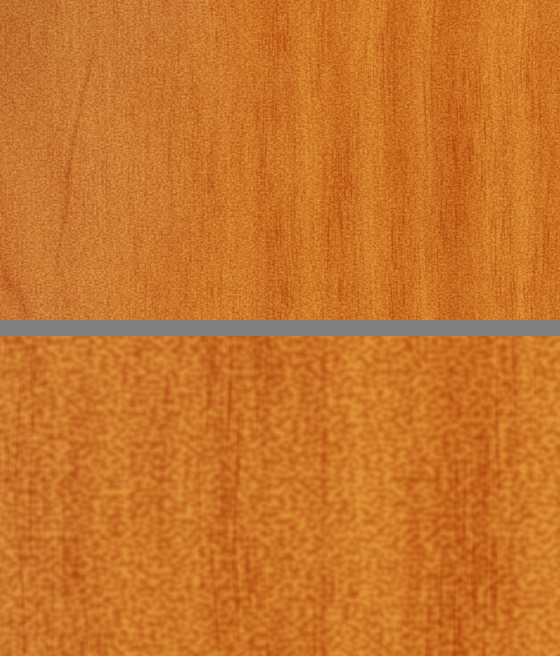
Top: the whole. Bottom: its middle third, enlarged.
Write a Shadertoy shader that draws this texture.

```glsl
// Warm orange wood veneer with vertical figure: broad soft bands, fine fibres
// and short dark pores from stretched gradient noise, a slanted mineral streak
// on the left, and a crisp mottled surface grain over everything.

const vec3 DARK_WOOD  = vec3(0.735, 0.345, 0.085);
const vec3 LIGHT_WOOD = vec3(0.835, 0.508, 0.175);
const vec3 PALE_SHIFT = vec3(-0.008, 0.018, 0.055);

// Broad bands: centre, half width, tone change
const vec3 BANDS[13] = vec3[13](
    vec3(0.04, 0.09, -0.12), vec3(0.36, 0.08, 0.10), vec3(0.54, 0.08, -0.08),
    vec3(0.86, 0.06, -0.26), vec3(0.96, 0.03, 0.16), vec3(1.06, 0.05, -0.18),
    vec3(1.165, 0.03, 0.22), vec3(1.25, 0.05, -0.18), vec3(1.325, 0.02, 0.16),
    vec3(1.425, 0.06, -0.34), vec3(1.54, 0.04, 0.14), vec3(1.63, 0.03, 0.24),
    vec3(1.72, 0.03, -0.12));

// Long dark lines: x, middle height, half length
const vec3 LINES[4] = vec3[4](
    vec3(0.918, 0.40, 0.30), vec3(1.495, 0.84, 0.20),
    vec3(1.335, 0.65, 0.25), vec3(1.60, 0.25, 0.22));

vec2 hashGradient(vec2 cell) {
    vec3 q = fract(vec3(cell.xyx) * vec3(0.1031, 0.1030, 0.0973));
    q += dot(q, q.yzx + 33.33);
    float angle = 6.2832 * fract((q.x + q.y) * q.z);
    return vec2(cos(angle), sin(angle));
}

float gradientNoise(vec2 p) {
    vec2 i = floor(p), f = fract(p);
    vec2 u = f * f * f * (f * (f * 6.0 - 15.0) + 10.0);
    vec2 e = vec2(0.0, 1.0);
    float a = dot(hashGradient(i), f);
    float b = dot(hashGradient(i + e.yx), f - e.yx);
    float c = dot(hashGradient(i + e.xy), f - e.xy);
    float d = dot(hashGradient(i + e.yy), f - e.yy);
    return mix(mix(a, b, u.x), mix(c, d, u.x), u.y);
}

// Noise with separate frequencies across and along the grain
float grainNoise(vec2 p, float across, float along, float seed) {
    return gradientNoise(p * vec2(across, along) + seed * vec2(17.3, 31.7));
}

float bump(float x, float centre, float width) {
    float d = (x - centre) / width;
    return exp(-d * d);
}

float segmentDistance(vec2 p, vec2 a, vec2 b) {
    vec2 ab = b - a;
    return length(p - a - ab * clamp(dot(p - a, ab) / dot(ab, ab), 0.0, 1.0));
}

float bandTone(float x) {
    float tone = 0.0;
    for (int i = 0; i < 13; i++) tone += BANDS[i].z * bump(x, BANDS[i].x, BANDS[i].y);
    return tone;
}

float longLines(vec2 p) {
    float ink = 0.0;
    for (int i = 0; i < 4; i++) {
        float reach = bump(p.y, LINES[i].y, LINES[i].z);
        ink += reach * bump(p.x, LINES[i].x, 0.0035);
    }
    return ink * (0.65 + 1.2 * grainNoise(p, 30.0, 14.0, 3.0));
}

// Short dark dashes, gathered into patches
float pores(vec2 p, float across, float along, float seed) {
    float dash = smoothstep(0.08, 0.42, grainNoise(p, across, along, seed));
    float patches = smoothstep(-0.25, 0.30, grainNoise(p, 9.0, 2.2, seed + 5.0));
    return dash * patches;
}

// Slanted streak and the smear in the lower left corner
float mineralStreaks(vec2 p) {
    float wobble = 0.012 * grainNoise(p, 5.0, 9.0, 8.0);
    float path = 0.174 + p.y * (0.03 + 0.13 * p.y) + wobble;
    float reach = smoothstep(-0.1, 0.4, p.y) * (1.0 - smoothstep(0.78, 0.92, p.y));
    float streak = reach * bump(p.x, path, 0.008);
    float smear = bump(segmentDistance(p + wobble, vec2(-0.02, 0.21), vec2(0.085, 0.03)), 0.0, 0.018);
    return (0.48 * streak + 0.38 * smear) * (0.9 + 0.8 * grainNoise(p, 30.0, 20.0, 9.0));
}

void mainImage(out vec4 fragColor, in vec2 fragCoord) {
    vec2 p = fragCoord / iResolution.y;
    float rightness = smoothstep(0.1, 1.1, p.x);

    // Bands and fibres, bent slightly along their length
    vec2 bent = p + vec2(0.022 * grainNoise(p, 2.5, 2.2, 1.0), 0.0);
    float tone = 0.75 + bandTone(bent.x);
    tone += 0.20 * grainNoise(bent, 8.0, 2.5, 2.0);
    tone += mix(0.10, 0.22, rightness) * grainNoise(bent, 48.0, 1.6, 4.0);
    tone += mix(0.15, 0.30, rightness) * grainNoise(bent, 120.0, 4.0, 5.0);
    tone += 0.22 * grainNoise(p, 34.0, 24.0, 6.0);

    // Dark marks
    float poreDepth = mix(0.26, 0.48, rightness);
    tone -= poreDepth * pores(bent, 140.0, 9.0, 11.0);
    tone -= 0.6 * poreDepth * pores(bent, 105.0, 5.0, 23.0);
    tone -= 0.36 * longLines(bent);
    tone -= mineralStreaks(p);

    // Mottled surface grain
    tone += 0.40 * grainNoise(p, 75.0, 88.0, 13.0);
    tone += 0.95 * grainNoise(p, 135.0, 160.0, 14.0);

    // Paler, greyer wood on the left, richer orange on the right
    float pale = 1.0 - smoothstep(0.1, 0.95, p.x + 0.35 * grainNoise(p, 3.0, 2.0, 15.0) - 0.15 * p.y);
    vec3 color = mix(DARK_WOOD, LIGHT_WOOD, clamp(tone, -0.3, 1.35));
    color += PALE_SHIFT * pale;
    color *= 1.0 - 0.05 * bump(length(p - vec2(0.0, 1.0)), 0.0, 0.35);
    fragColor = vec4(color, 1.0);
}
```
